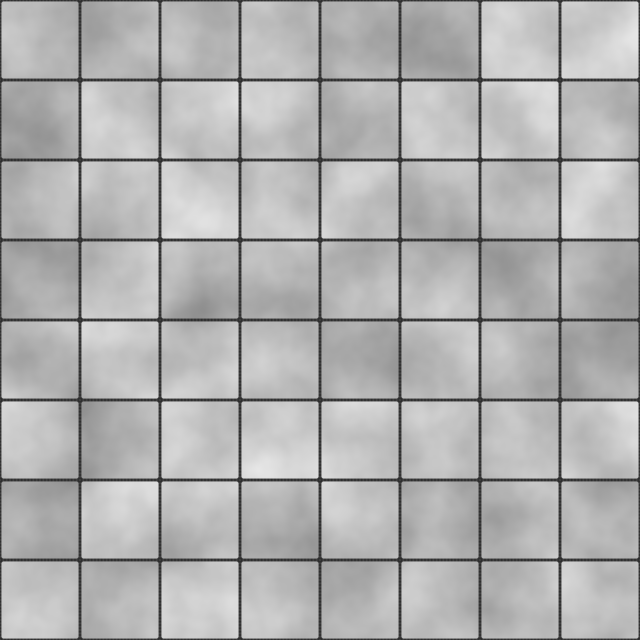
A WebGL 1 fragment shader for this texture:

```glsl
precision highp float;
// Square grid of grey tiles with dark, finely beaded joints and rounded corners.
// Each tile gets its own hashed tone; wrapping gradient noise clouds the surface
// continuously across the joints, so the whole canvas repeats without a seam.

uniform vec2 u_resolution;

#define TILES 8.0          // tiles across and down
#define JOINT_WIDTH 0.036  // fraction of a tile
#define CORNER_RADIUS 0.03 // fraction of a tile
#define BEADS 24.0         // joint beads along one tile
#define TILE_TONE 0.72     // mean tile brightness
#define TONE_SPREAD 0.11   // variation between tiles
#define CLOUD_AMOUNT 0.16  // variation within tiles
#define JOINT_DARK 0.18
#define JOINT_LIGHT 0.26

float hash(vec2 p) {
    vec3 q = fract(vec3(p.xyx) * 0.1031);
    q += dot(q, q.yzx + 33.33);
    return fract((q.x + q.y) * q.z);
}

// Unit gradient at a lattice point, wrapped to the period
vec2 gradient(vec2 lattice, float period) {
    float angle = 6.28319 * hash(mod(lattice, period) + period * 3.7);
    return vec2(cos(angle), sin(angle));
}

float gradientNoise(vec2 p, float period) {
    vec2 i = floor(p);
    vec2 f = p - i;
    vec2 w = f * f * f * (f * (f * 6.0 - 15.0) + 10.0);
    vec2 e = vec2(1.0, 0.0);
    float a = dot(gradient(i, period), f);
    float b = dot(gradient(i + e.xy, period), f - e.xy);
    float c = dot(gradient(i + e.yx, period), f - e.yx);
    float d = dot(gradient(i + e.xx, period), f - e.xx);
    return mix(mix(a, b, w.x), mix(c, d, w.x), w.y);
}

float clouds(vec2 uv) {
    float sum = 0.0;
    float amplitude = 1.0;
    float period = TILES;
    for (int octave = 0; octave < 4; octave++) {
        sum += amplitude * gradientNoise(uv * period + 0.37, period);
        amplitude *= 0.45;
        period *= 2.0;
    }
    return sum;
}

float roundedBox(vec2 p, float halfSize, float radius) {
    vec2 d = abs(p) - halfSize + radius;
    return length(max(d, 0.0)) + min(max(d.x, d.y), 0.0) - radius;
}

void main() {
    vec2 uv = gl_FragCoord.xy / u_resolution;
    vec2 grid = uv * TILES;
    vec2 cell = mod(floor(grid), TILES);
    vec2 local = fract(grid) - 0.5;
    float pixel = TILES / min(u_resolution.x, u_resolution.y);

    // Tile surface: one tone per tile plus soft clouds
    float variation = hash(cell + 5.3) + hash(cell + 41.7) - 1.0;
    float tile = TILE_TONE + TONE_SPREAD * variation + CLOUD_AMOUNT * clouds(uv);

    // Joint: beads run along whichever joint is nearest
    float along = abs(local.x) > abs(local.y) ? local.y : local.x;
    float bead = 0.5 + 0.5 * cos(6.28319 * BEADS * along);
    float joint = mix(JOINT_DARK, JOINT_LIGHT, bead);

    float edge = roundedBox(local, 0.5 - 0.5 * JOINT_WIDTH, CORNER_RADIUS);
    float jointMask = smoothstep(-0.75 * pixel, 0.75 * pixel, edge);
    gl_FragColor = vec4(vec3(mix(tile, joint, jointMask)), 1.0);
}
```
